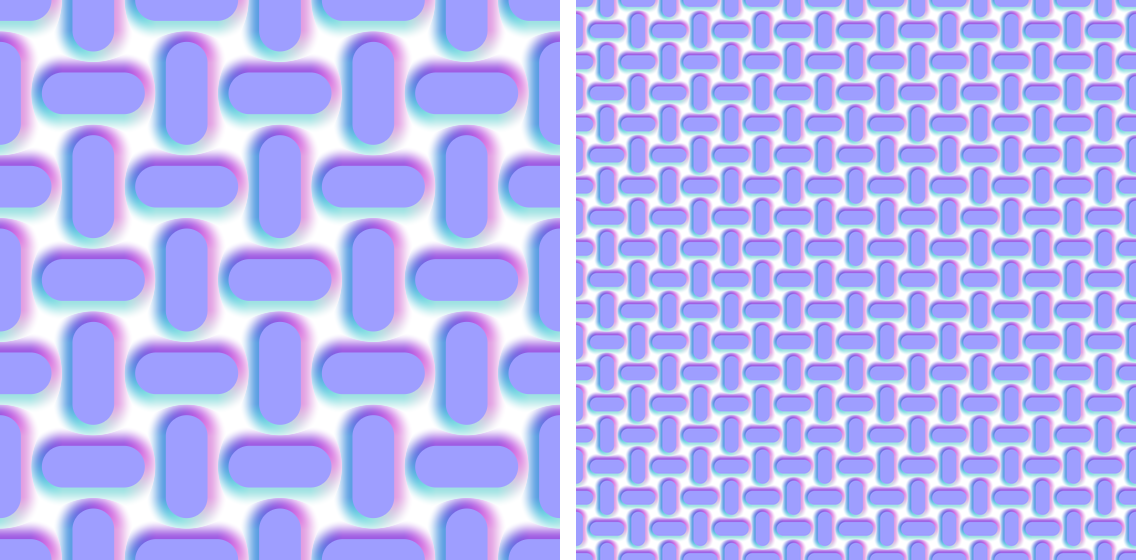
Left: one tile. Right: repeated 3 by 3.
A WebGL 1 fragment shader for this texture map:

```glsl
precision highp float;
// Basket-weave tread of raised pills, coloured like a tangent-space normal map.
// Each point takes the bevel of its nearest pill, tinted by the outward direction
// of a capsule distance function and fading to white with distance.

uniform vec2 u_resolution;

const float CELLS = 6.0;           // pills across and down; even, so the weave wraps
const float PILL_RADIUS = 0.2235;  // in cells
const float PILL_SPINE = 0.328;    // half length of the straight part, in cells
const float BEVEL_WIDTH = 0.212;   // distance over which the bevel fades, in cells
const float BEVEL_TILT = 0.265;    // strength of the directional tint
const vec3 FLAT_COLOR = vec3(0.62, 0.62, 1.0);
const vec3 BEVEL_COLOR = vec3(0.62, 0.62, 0.885);
const vec3 GROUND_COLOR = vec3(1.0);

// Outward direction (xy) and signed distance (z) of a pill lying along x.
vec3 pill(vec2 p) {
  vec2 away = p - vec2(clamp(p.x, -PILL_SPINE, PILL_SPINE), 0.0);
  float len = length(away);
  return vec3(away / max(len, 1e-4), len - PILL_RADIUS);
}

// Nearest pill on a checkerboard: two lattices of period 2, offset diagonally.
vec3 nearestPill(vec2 p) {
  vec3 even = pill(mod(p + 1.0, 2.0) - 1.0);
  vec3 odd = pill(mod(p, 2.0) - 1.0);
  return even.z < odd.z ? even : odd;
}

// Flat top inside the pill, tinted bevel outside it.
vec3 shade(vec2 outward, float dist, float pixel) {
  vec3 tint = BEVEL_COLOR + BEVEL_TILT * vec3(outward.x, -outward.y, 0.0);
  vec3 bevel = mix(tint, GROUND_COLOR, smoothstep(0.0, BEVEL_WIDTH, dist));
  return mix(FLAT_COLOR, bevel, clamp(dist / pixel + 0.5, 0.0, 1.0));
}

void main() {
  vec2 p = gl_FragCoord.xy / u_resolution * CELLS;
  float pixel = CELLS / min(u_resolution.x, u_resolution.y);

  // Upright pills are the lying ones with axes swapped, one cell over.
  vec3 lying = nearestPill(p);
  vec3 upright = nearestPill((p - vec2(1.0, 0.0)).yx);

  vec3 lyingColor = shade(lying.xy, lying.z, pixel);
  vec3 uprightColor = shade(upright.yx, upright.z, pixel);

  // Smoothed border midway between neighbouring pills.
  float useUpright = smoothstep(-pixel, pixel, lying.z - upright.z);
  gl_FragColor = vec4(mix(lyingColor, uprightColor, useUpright), 1.0);
}
```
